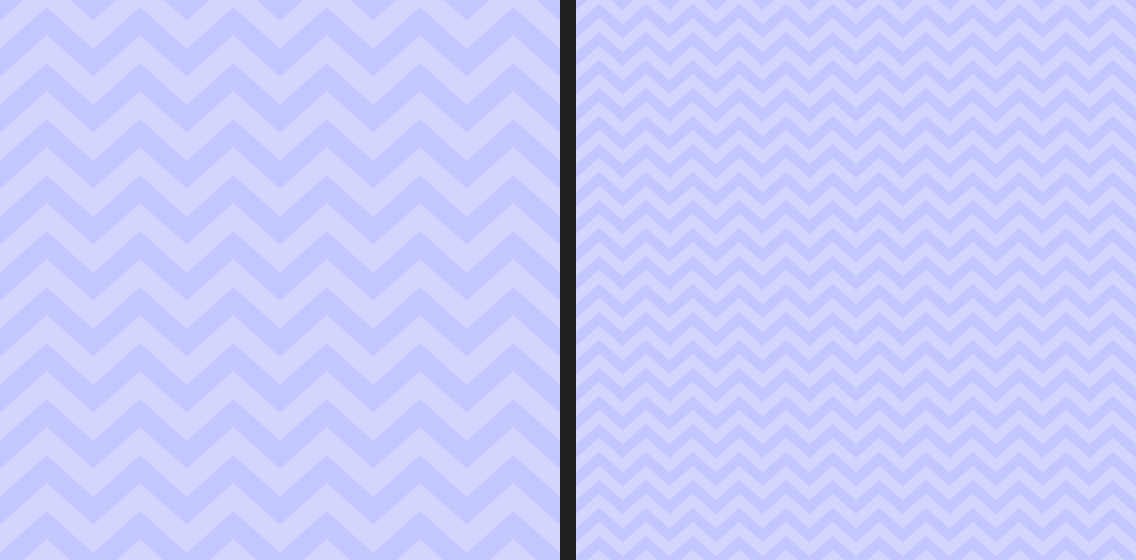
Left: one tile. Right: repeated 2 by 2.
A three.js fragment shader for this pattern:

```glsl
// Soft lavender chevron stripes: six zigzags across, ten stripe pairs down.
varying vec2 vUv;

// Triangle wave: 0 at the middle of each repeat, 1 at its ends.
float zigzag(float x) {
  return abs(2.0 * fract(x) - 1.0);
}

void main() {
  vec3 paleLavender = vec3(0.828, 0.836, 1.0);
  vec3 deepLavender = vec3(0.769, 0.777, 1.0);

  // Stripe coordinate, measured downwards in stripe pairs and bent into peaks
  float stripe = 10.0 * (1.0 - vUv.y) - 0.742 * zigzag(6.0 * vUv.x);

  // Distance from the centre line of the nearest pale stripe
  float fromCentre = abs(fract(stripe - 0.878 + 0.5) - 0.5);

  // Pale stripes fill half of each pair, with smoothed edges
  float blur = max(length(vec2(dFdx(stripe), dFdy(stripe))), 0.0001) * 0.7;
  float pale = 1.0 - smoothstep(0.252 - blur, 0.252 + blur, fromCentre);

  gl_FragColor = vec4(mix(deepLavender, paleLavender, pale), 1.0);
}
```
